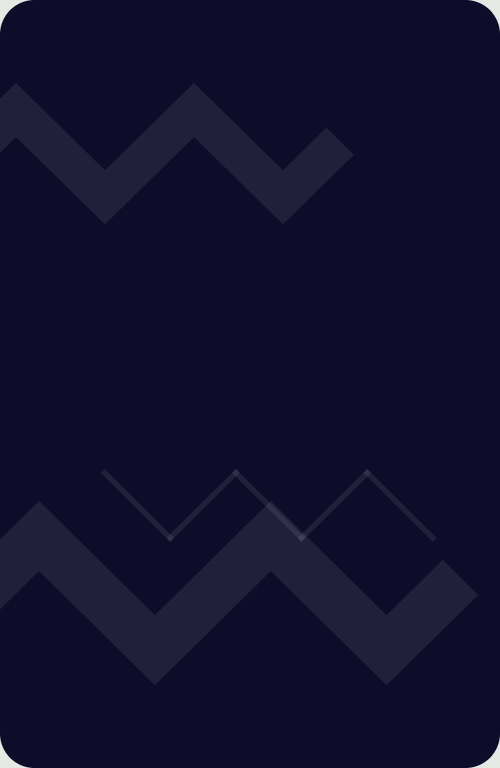
Give the GLSL for this background, as a Shadertoy shader.

```glsl
// Dark navy card with rounded corners, two broad zigzag bands and a thin zigzag line.

const vec3 NAVY = vec3(0.051, 0.051, 0.165);
const vec3 PAPER = vec3(0.90, 0.91, 0.89);
const float VEIL = 0.078; // opacity of each white layer

// Coverage of a shape from its signed distance, softened over one pixel
float coverage(float dist, float pixel) {
    return clamp(0.5 - dist / pixel, 0.0, 1.0);
}

float roundedBox(vec2 p, vec2 halfSize, float radius) {
    vec2 q = abs(p) - halfSize + radius;
    return length(max(q, 0.0)) + min(max(q.x, q.y), 0.0) - radius;
}

// Mitred zigzag between two heights, cut off by the diagonal x + y = cutSum
float zigzagBand(vec2 p, float peakX, float period, float low, float high,
                 float halfHeight, float cutSum) {
    float wave = abs(2.0 * fract((p.x - peakX) / period) - 1.0);
    float slope = 2.0 * (high - low) / period;
    float band = (abs(p.y - mix(low, high, wave)) - halfHeight) / sqrt(1.0 + slope * slope);
    float cut = (p.x + p.y - cutSum) * 0.7071;
    return max(band, cut);
}

// Straight stroke with square ends
float stroke(vec2 p, vec2 a, vec2 b, float halfWidth) {
    vec2 along = normalize(b - a);
    vec2 q = p - 0.5 * (a + b);
    vec2 local = abs(vec2(dot(q, along), dot(q, vec2(-along.y, along.x))));
    return max(local.x - 0.5 * length(b - a), local.y) - halfWidth;
}

vec3 addVeil(vec3 color, float dist, float pixel) {
    return mix(color, vec3(1.0), VEIL * coverage(dist, pixel));
}

void mainImage(out vec4 fragColor, in vec2 fragCoord) {
    // One unit is the canvas height
    float pixel = 1.0 / iResolution.y;
    vec2 p = fragCoord * pixel;
    vec2 cardHalf = 0.5 * iResolution.xy * pixel;
    vec3 color = NAVY;

    // Broad bands
    color = addVeil(color, zigzagBand(p, 0.0208, 0.2318, 0.7431, 0.8568, 0.0352, 1.2591), pixel);
    color = addVeil(color, zigzagBand(p, 0.0508, 0.3017, 0.1534, 0.3021, 0.0456, 0.8477), pixel);

    // Thin line of separate strokes, brighter where they overlap
    const float startX = 0.1361, stepX = 0.0855, low = 0.2995, high = 0.3844;
    for (int i = 0; i < 5; i++) {
        float x = startX + stepX * float(i);
        bool falling = i % 2 == 0;
        vec2 from = vec2(x, falling ? high : low);
        vec2 to = vec2(x + stepX, falling ? low : high);
        color = addVeil(color, stroke(p, from, to, 0.0035), pixel);
    }

    // Rounded card corners
    float card = coverage(roundedBox(p - cardHalf, cardHalf, 0.045), pixel);
    fragColor = vec4(mix(PAPER, color, card), 1.0);
}
```
